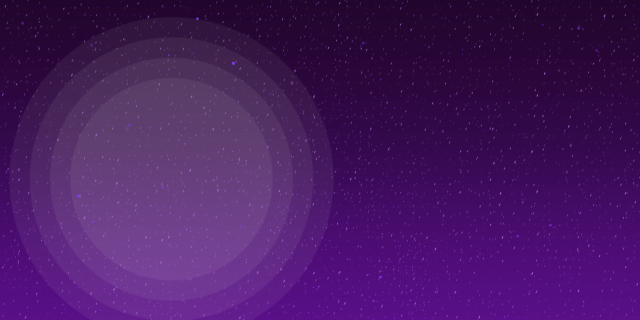
Reproduce this background procedurally as a WebGL 2 fragment shader.

```glsl
#version 300 es
precision highp float;
// Violet night sky with slanted star flecks and four translucent concentric discs.
uniform vec2 u_resolution;
out vec4 fragColor;

vec3 hash3(vec2 cell) {
    vec3 q = fract(cell.xyx * vec3(0.1031, 0.1030, 0.0973));
    q += dot(q, q.yxz + 33.33);
    return fract((q.xxy + q.yzz) * q.zyx);
}

// One jittered star per occupied cell; stretch lengthens it along a slight slant.
float starLayer(vec2 p, float cells, float density, float radius, float stretch, float seed) {
    vec2 cell = floor(p * cells);
    vec3 rnd = hash3(cell + seed);
    vec3 look = hash3(cell + seed + 71.7);
    vec2 d = p - (cell + 0.2 + 0.6 * rnd.xy) / cells;
    d.x -= 0.35 * d.y * (stretch - 1.0);
    d.y /= stretch;
    float size = radius * mix(0.6, 1.2, look.x);
    float soft = 0.7 / u_resolution.y;
    float body = 1.0 - smoothstep(size - soft, size + soft, length(d));
    return body * step(rnd.z, density) * mix(0.2, 1.0, look.y * look.y);
}

void main() {
    vec2 p = gl_FragCoord.xy / u_resolution.y;
    float pixel = 1.0 / u_resolution.y;

    // Sky gradient, brightest along the bottom
    vec3 color = mix(vec3(0.36, 0.06, 0.55), vec3(0.225, 0.04, 0.34), smoothstep(-0.15, 0.65, p.y));
    color = mix(color, vec3(0.13, 0.02, 0.17), smoothstep(0.25, 1.1, p.y));

    // Stacked discs, each veiling the sky a little more
    float distanceToCenter = length(p - vec2(0.536, 0.44));
    for (int i = 0; i < 4; i++) {
        float radius = 0.5065 - 0.0634 * float(i);
        float disc = 1.0 - smoothstep(-pixel, pixel, distanceToCenter - radius);
        color = mix(color, vec3(0.98, 0.97, 0.96), 0.062 * disc);
    }

    // Faint dust gathers in a winding, nearly vertical band
    float bandX = 1.19 - 0.2 * p.y + 0.06 * sin(5.0 * p.y);
    float band = exp(-pow((p.x - bandX) / 0.17, 2.0));
    float patches = 0.5 + 0.25 * sin(9.0 * p.x + 3.0 * sin(5.0 * p.y)) + 0.25 * sin(11.0 * p.y - 4.0 * p.x);
    float dust = starLayer(p, 75.0, 0.12 + 0.3 * band * patches, 0.0013, 1.4, 13.0);
    color += 0.4 * dust * vec3(0.6, 0.35, 0.9);

    // Slanted flecks at two scales
    float flecks = starLayer(p, 29.0, 0.6, 0.0017, 1.8, 37.0);
    flecks += 0.7 * starLayer(p + 0.013, 47.0, 0.3 + 0.25 * band, 0.0015, 1.6, 91.0);
    color = mix(color, vec3(0.76, 0.52, 0.96), min(0.75 * flecks, 1.0));

    // Few large round stars
    float beacons = starLayer(p, 9.0, 0.16, 0.0045, 1.0, 153.0);
    color = mix(color, vec3(0.55, 0.22, 1.0), 0.9 * beacons);

    fragColor = vec4(color, 1.0);
}
```
